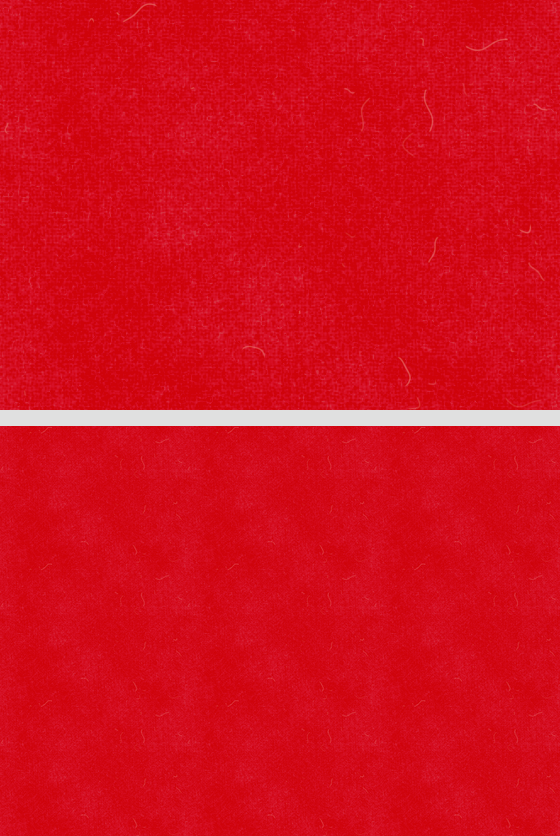
Top, the tile; bottom, the same tile 3 across and 3 down.
Give the GLSL for this texture, as a WebGL 2 fragment shader.

```glsl
#version 300 es
precision highp float;

uniform vec2 u_resolution;
out vec4 fragColor;

const float TAU = 6.2831853;

// Cloth: whole, even thread counts across the canvas
const vec2 THREADS = vec2(146.0, 106.0);
const float THREAD_WOBBLE = 0.35;
const float WEAVE_DEPTH = 0.4;
const float CROSSING_DEPTH = 0.3;

// Tone variation, in standard deviations
const float PATCH_AMOUNT = 0.65;
const float MOTTLE_AMOUNT = 0.5;
const float CLUMP_AMOUNT = 0.8;
const float GRAIN_AMOUNT = 1.4;
const float FUZZ_AMOUNT = 1.6;
const float TONE_OFFSET = -0.12;

// Loose fibres, sizes relative to the canvas height
const int FIBRE_COUNT = 40;
const float FIBRE_MIN = 0.004;
const float FIBRE_MAX = 0.055;
const float FIBRE_WIDTH = 0.0011;
const float FIBRE_OPACITY = 0.6;
const vec3 FIBRE_COLOR = vec3(0.92, 0.50, 0.46);

// Dye ramp from deep red to pale nap, with the tone of each step
const int STEPS = 6;
const vec3 DYE[STEPS] = vec3[](
    vec3(0.81, 0.01, 0.04), vec3(0.82, 0.03, 0.09), vec3(0.84, 0.05, 0.13),
    vec3(0.84, 0.07, 0.16), vec3(0.85, 0.11, 0.20), vec3(0.84, 0.19, 0.25));
const float TONE[STEPS] = float[](-1.04, -0.15, 0.5, 1.13, 1.88, 2.7);

float hash(vec2 p) {
    return fract(sin(dot(p, vec2(127.1, 311.7))) * 43758.5453);
}

// Signed value noise that wraps after the given number of cells
float noise(vec2 uv, vec2 cells, float seed) {
    vec2 p = uv * cells;
    vec2 i = floor(p);
    vec2 f = fract(p);
    f = f * f * (3.0 - 2.0 * f);
    vec2 a = mod(i, cells) + seed;
    vec2 b = mod(i + 1.0, cells) + seed;
    float low = mix(hash(a), hash(vec2(b.x, a.y)), f.x);
    float high = mix(hash(vec2(a.x, b.y)), hash(b), f.x);
    return 2.0 * mix(low, high, f.y) - 1.0;
}

// Plain weave: thread ridges plus alternating crossings
float weave(vec2 uv) {
    vec2 wobble = vec2(noise(uv, vec2(74.0, 54.0), 3.7),
                       noise(uv, vec2(74.0, 54.0), 9.1));
    vec2 p = uv * THREADS + THREAD_WOBBLE * wobble;
    vec2 ridge = cos(TAU * p);
    vec2 crossing = sin(0.5 * TAU * p);
    return WEAVE_DEPTH * (ridge.x + ridge.y)
         + CROSSING_DEPTH * crossing.x * crossing.y;
}

// Short curled nap following the zero lines of a noise field
float fuzz(vec2 uv) {
    float curl = abs(noise(uv, vec2(104.0, 76.0), 17.3));
    float gate = smoothstep(-0.2, 0.5, noise(uv, vec2(90.0, 66.0), 23.9));
    return (1.0 - smoothstep(0.0, 0.2, curl)) * gate;
}

// Coverage of scattered, gently curved hairs
float fibres(vec2 uv) {
    float aspect = u_resolution.x / u_resolution.y;
    float pixel = 1.0 / u_resolution.y;
    float cover = 0.0;
    for (int i = 0; i < FIBRE_COUNT; i++) {
        float id = float(i) + 1.0;
        vec2 centre = vec2(hash(vec2(id, 1.3)), hash(vec2(id, 2.9)));
        vec2 d = uv - centre;
        d = (d - round(d)) * vec2(aspect, 1.0);
        float angle = TAU * hash(vec2(id, 4.1));
        float c = cos(angle), s = sin(angle);
        vec2 q = vec2(c * d.x + s * d.y, c * d.y - s * d.x);

        float size = hash(vec2(id, 5.7));
        float reach = mix(FIBRE_MIN, FIBRE_MAX, size * size * size);
        float bend = 1.6 * hash(vec2(id, 6.3)) - 0.8;
        float x = q.x / reach;
        float phase = 3.0 * x + TAU * size;
        float curve = reach * (bend * x * x + 0.15 * sin(phase));
        float slope = 2.0 * bend * x + 0.45 * cos(phase);
        float dist = abs(q.y - curve) / sqrt(1.0 + slope * slope);

        float line = 1.0 - smoothstep(0.0, FIBRE_WIDTH + pixel, dist);
        float ends = 1.0 - smoothstep(reach - pixel, reach + pixel, abs(q.x));
        float strength = mix(0.35, 1.0, hash(vec2(id, 7.9)));
        cover = max(cover, line * ends * strength);
    }
    return cover;
}

vec3 dye(float tone) {
    vec3 color = DYE[0];
    for (int i = 1; i < STEPS; i++) {
        float t = (tone - TONE[i - 1]) / (TONE[i] - TONE[i - 1]);
        color = mix(color, DYE[i], clamp(t, 0.0, 1.0));
    }
    return color;
}

void main() {
    vec2 uv = gl_FragCoord.xy / u_resolution;
    float tone = TONE_OFFSET + weave(uv) + FUZZ_AMOUNT * fuzz(uv);
    tone += PATCH_AMOUNT * noise(uv, vec2(6.0, 4.0), 31.7);
    tone += MOTTLE_AMOUNT * noise(uv, vec2(17.0, 12.0), 41.3);
    tone += CLUMP_AMOUNT * noise(uv, vec2(150.0, 110.0), 53.9);
    tone += GRAIN_AMOUNT * noise(uv, vec2(330.0, 240.0), 67.1);
    vec3 color = mix(dye(tone), FIBRE_COLOR, FIBRE_OPACITY * fibres(uv));
    fragColor = vec4(color, 1.0);
}
```
